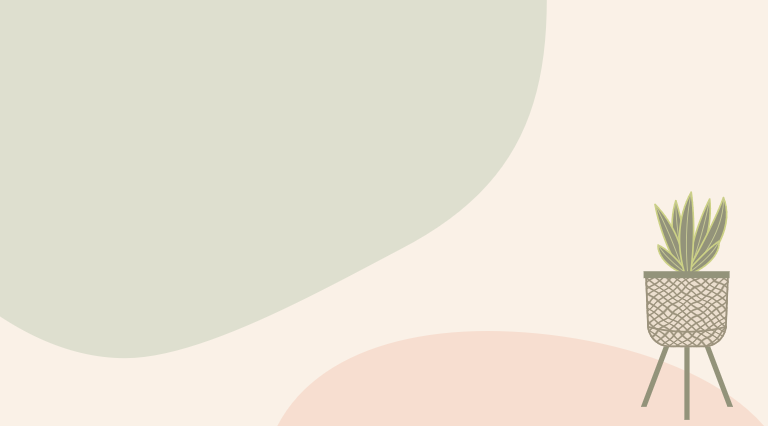
Give the GLSL for this background, as a Shadertoy shader.

```glsl
// Flat pastel backdrop: a sage blob and a peach hill on cream, with a potted plant.
// Blobs are filled Bezier outlines; leaves are tapered curves; the basket is a
// rounded box with a wobbly diagonal weave. The canvas is 100 units wide.

const vec3 OLIVE = vec3(0.575, 0.575, 0.48);

float hash(vec2 p) {
    vec3 q = fract(vec3(p.xyx) * 0.1031);
    q += dot(q, q.yzx + 33.33);
    return fract((q.x + q.y) * q.z);
}

float noise(vec2 p) {
    vec2 i = floor(p), f = fract(p);
    f *= f * (3.0 - 2.0 * f);
    return mix(mix(hash(i), hash(i + vec2(1, 0)), f.x),
               mix(hash(i + vec2(0, 1)), hash(i + vec2(1, 1)), f.x), f.y);
}

// Distance to a segment (x) and position along it from 0 to 1 (y)
vec2 segment(vec2 p, vec2 a, vec2 b) {
    vec2 e = b - a;
    float h = clamp(dot(p - a, e) / dot(e, e), 0.0, 1.0);
    return vec2(length(p - a - e * h), h);
}

// Outline state: x = nearest distance, y = sign, flipped at each ray crossing
void addEdge(inout vec2 shape, vec2 p, vec2 a, vec2 b) {
    shape.x = min(shape.x, segment(p, a, b).x);
    if ((a.y > p.y) != (b.y > p.y) &&
        p.x < a.x + (b.x - a.x) * (p.y - a.y) / (b.y - a.y)) shape.y = -shape.y;
}

void addCurve(inout vec2 shape, vec2 p, vec2 a, vec2 b, vec2 c, vec2 d) {
    vec2 last = a;
    for (int i = 1; i <= 24; i++) {
        float t = float(i) / 24.0, s = 1.0 - t;
        vec2 next = s*s*s*a + 3.0*s*s*t*b + 3.0*s*t*t*c + t*t*t*d;
        addEdge(shape, p, last, next);
        last = next;
    }
}

float sageBlob(vec2 p) {
    vec2 s = vec2(1e3, 1);
    addCurve(s, p, vec2(0, 14.3), vec2(5, 11), vec2(10.5, 8.85), vec2(16.3, 8.85));
    addCurve(s, p, vec2(16.3, 8.85), vec2(26, 8.85), vec2(41, 17.2), vec2(52.1, 23.05));
    addCurve(s, p, vec2(52.1, 23.05), vec2(66.5, 30.5), vec2(71.2, 40.5), vec2(71.2, 55.7));
    addEdge(s, p, vec2(71.2, 55.7), vec2(71.2, 70));
    addEdge(s, p, vec2(71.2, 70), vec2(-10, 70));
    addEdge(s, p, vec2(-10, 70), vec2(-10, 20.3));
    addEdge(s, p, vec2(-10, 20.3), vec2(0, 14.3));
    return s.x * s.y;
}

float peachHill(vec2 p) {
    vec2 s = vec2(1e3, 1);
    addCurve(s, p, vec2(36.1, 0), vec2(40.5, 8.5), vec2(51, 12.4), vec2(63.5, 12.4));
    addCurve(s, p, vec2(63.5, 12.4), vec2(76, 12.4), vec2(92, 8.6), vec2(99.5, 0));
    addEdge(s, p, vec2(99.5, 0), vec2(105, -6));
    addEdge(s, p, vec2(105, -6), vec2(33, -6));
    addEdge(s, p, vec2(33, -6), vec2(36.1, 0));
    return s.x * s.y;
}

// Leaf blade distance (x) and distance to its midrib (y)
vec2 leaf(vec2 p, vec2 tip, float bend, float width) {
    vec2 base = vec2(89.45 + 0.12 * (tip.x - 89.45), 20.2), last = base;
    vec2 ctrl = mix(base, tip, 0.55) + vec2(bend, 0);
    vec2 d = vec2(1e3);
    for (int i = 1; i <= 14; i++) {
        float t = float(i) / 14.0;
        vec2 next = mix(mix(base, ctrl, t), mix(ctrl, tip, t), t);
        vec2 s = segment(p, last, next);
        float u = (float(i) - 1.0 + s.y) / 14.0;
        d = min(d, vec2(s.x - width * (1.0 - u) * (0.4 + 2.4 * u), s.x));
        last = next;
    }
    return d;
}

void mainImage(out vec4 fragColor, in vec2 fragCoord) {
    vec2 p = fragCoord / iResolution.xy * vec2(100, 55.6);
    float pixel = 100.0 / iResolution.x;
    #define paint(ink, d) col = mix(col, ink, clamp(0.5 - (d) / pixel, 0.0, 1.0))

    // Background shapes
    vec3 col = vec3(0.98, 0.945, 0.906);
    paint(vec3(0.871, 0.875, 0.812), sageBlob(p));
    paint(vec3(0.969, 0.871, 0.816), peachHill(p));

    // Three splayed legs with level feet
    for (float k = -1.0; k <= 1.0; k++) {
        float foot = k == 0.0 ? 0.8 : 2.5;
        float d = segment(p, vec2(89.45 + 2.5 * k, 10.8), vec2(89.45 + 5.75 * k, foot - 0.3)).x;
        paint(OLIVE, max(d - 0.34, foot - p.y));
    }

    // Leaves, back to front: tip position, sideways bend, width
    if (p.x > 83.0 && p.x < 97.0 && p.y > 19.0 && p.y < 32.0) {
        vec4 leaves[7] = vec4[7](
            vec4(88.0, 29.4, -0.6, 0.9), vec4(92.4, 29.6, 0.4, 0.9),
            vec4(85.3, 28.9, 0.4, 0.95), vec4(94.2, 29.8, 2.0, 1.15),
            vec4(85.7, 23.6, -0.6, 0.75), vec4(93.6, 24.1, 0.9, 0.75),
            vec4(90.0, 30.5, -0.7, 1.1));
        for (int i = 0; i < 7; i++) {
            vec2 d = leaf(p, leaves[i].xy, leaves[i].z, leaves[i].w);
            paint(vec3(0.80, 0.82, 0.52), d.x - 0.12);
            paint(OLIVE, d.x + 0.1);
            paint(vec3(0.78, 0.79, 0.58), max(d.y - 0.06, d.x));
        }
    }

    // Woven basket with rounded lower corners, a curved band and a rim
    vec2 c = p - vec2(89.45, 15.1);
    float radius = c.y < 0.0 ? 2.8 : 0.1;
    vec2 q = abs(c) - vec2(5.25 + 0.04 * c.y, 4.8) + radius;
    float basket = length(max(q, 0.0)) + min(max(q.x, q.y), 0.0) - radius;
    vec3 cane = vec3(0.61, 0.575, 0.49);
    paint(vec3(0.925, 0.875, 0.81), basket);
    for (float side = -1.0; side <= 1.0; side += 2.0) {
        float across = dot(c, vec2(0.62 * side, 0.78)) + 0.5 * noise(p * 0.7 + side * 9.0);
        float strand = abs(fract(across / 0.75) - 0.5) * 0.75 - 0.1;
        paint(cane, max(strand, basket));
    }
    paint(cane, max(abs(c.y + 2.8 - 0.025 * c.x * c.x) - 0.12, basket));
    paint(cane, abs(basket + 0.1) - 0.12);
    vec2 rim = abs(p - vec2(89.4, 19.75)) - vec2(5.6, 0.45);
    paint(OLIVE, max(rim.x, rim.y));

    fragColor = vec4(col, 1);
}
```
